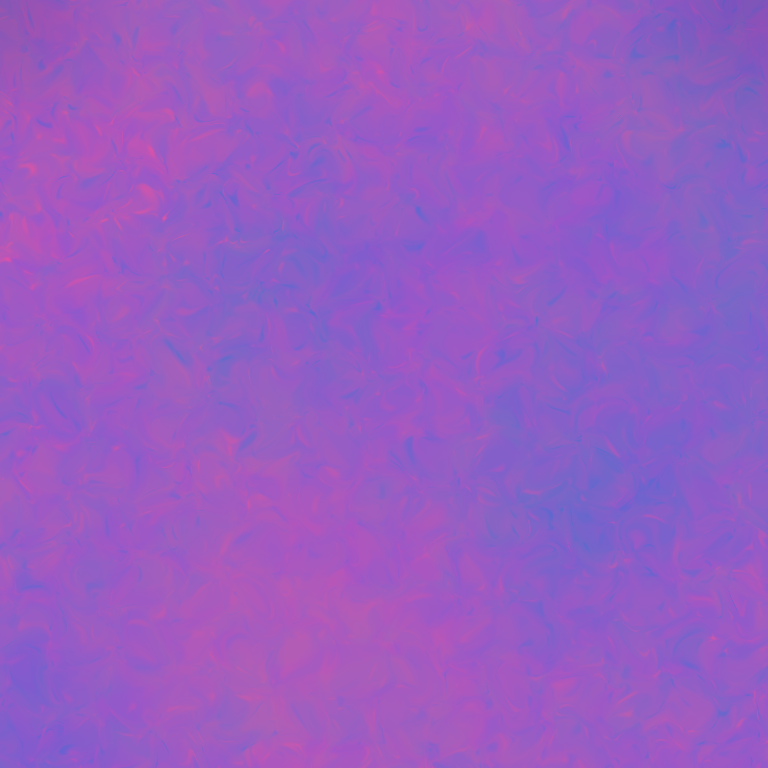
This texture is drawn by a three.js fragment shader. Its source:

```glsl
// Soft violet paint haze drifting between blue and pink, with small curled flecks.
varying vec2 vUv;

const vec3 BLUE = vec3(0.34, 0.41, 0.82);
const vec3 VIOLET = vec3(0.595, 0.360, 0.772);
const vec3 PINK = vec3(0.83, 0.34, 0.66);

vec2 hash2(vec2 cell, float seed) {
  vec2 s = vec2(dot(cell, vec2(127.1, 311.7)), dot(cell, vec2(269.5, 183.3)));
  return fract(sin(s + seed * 17.3) * 43758.5);
}

mat2 rotation(float angle) {
  float c = cos(angle), s = sin(angle);
  return mat2(c, s, -s, c);
}

// Folds the plane with layered sines, each layer finer and turned
vec2 swirl(vec2 p, float frequency, float bend) {
  for (int i = 0; i < 5; i++) {
    vec2 q = rotation(1.3 * float(i) + 0.4) * p * frequency;
    p += bend / frequency * sin(q.yx + vec2(1.7, 4.1) * float(i));
    frequency *= 1.6;
  }
  return p;
}

// Cellular noise from -1 to 1: random cell values blended by distance
float cellNoise(vec2 p, float sharpness, float seed) {
  vec2 cell = floor(p);
  float total = 0.0, weights = 0.0;
  for (int y = -1; y <= 1; y++) {
    for (int x = -1; x <= 1; x++) {
      vec2 id = cell + vec2(float(x), float(y));
      vec2 offset = p - id - hash2(id, seed);
      float weight = exp(-sharpness * dot(offset, offset));
      total += weight * (hash2(id, seed + 5.0).x * 2.0 - 1.0);
      weights += weight;
    }
  }
  return total / weights;
}

// Curved strokes in random directions, signed: blue below zero, pink above
float flecks(vec2 p, float seed) {
  vec2 cell = floor(p);
  float sum = 0.0;
  for (int y = -1; y <= 1; y++) {
    for (int x = -1; x <= 1; x++) {
      vec2 id = cell + vec2(float(x), float(y));
      vec2 look = hash2(id, seed + 3.0);
      vec2 q = rotation(look.x * 6.283) * (p - id - 0.2 - 0.6 * hash2(id, seed));
      q.y += (look.y - 0.5) * 3.0 * q.x * q.x;
      float reach = length(q / vec2(0.5, 0.12 + 0.14 * look.y));
      float tint = hash2(id, seed + 9.0).x * 2.0 - 1.0;
      sum += tint * abs(tint) * (1.0 - smoothstep(0.2, 1.0, reach));
    }
  }
  return sum;
}

float glow(vec2 p, vec2 center, float radius) {
  vec2 d = (p - center) / radius;
  return exp(-dot(d, d));
}

// Broad drifts of warm and cool colour
float broadTone(vec2 p) {
  float warm = 0.36 * glow(p, vec2(0.42, 0.12), 0.25)
             + 0.24 * glow(p, vec2(0.10, 0.86), 0.24)
             + 0.14 * glow(p, vec2(0.62, 0.92), 0.18)
             + 0.10 * glow(p, vec2(0.10, 0.45), 0.25);
  float cool = 0.36 * glow(p, vec2(0.78, 0.38), 0.20)
             + 0.28 * glow(p, vec2(0.35, 0.64), 0.18)
             + 0.40 * glow(p, vec2(0.02, 0.02), 0.14)
             + 0.28 * glow(p, vec2(1.0, 0.62), 0.20)
             + 0.16 * glow(p, vec2(0.95, 0.98), 0.16);
  return warm - cool;
}

vec3 palette(float tone) {
  vec3 side = tone < 0.0 ? BLUE : PINK;
  return mix(VIOLET, side, min(abs(tone), 1.0));
}

void main() {
  vec2 drift = swirl(vUv, 12.0, 0.3);
  vec2 curl = swirl(vUv, 55.0, 0.48);

  // Cloudy patches, then finer wisps
  float clouds = 0.14 * cellNoise(drift * 8.0, 3.0, 1.0)
               + 0.12 * cellNoise(curl * 22.0, 4.0, 2.0);
  float wisps = 0.20 * cellNoise(curl * 48.0, 5.0, 3.0)
              + 0.12 * cellNoise(curl * 95.0, 5.0, 4.0);

  // Flecks gather in patches and thin out over the lower middle
  float gather = 0.7 + 0.4 * cellNoise(drift * 5.0, 3.0, 6.0);
  gather *= 1.0 - 0.5 * glow(vUv, vec2(0.45, 0.2), 0.25);
  float strokes = 0.62 * flecks(curl * 36.0, 7.0) + 0.62 * flecks(curl * 58.0, 8.0);

  float tone = broadTone(vUv) + clouds + wisps * (0.4 + 0.7 * gather) + strokes * gather;
  vec3 color = palette(tone);

  // Slight shifts between vivid and greyed paint, darker at the upper corners
  float vivid = cellNoise(drift * 6.0 + 3.0, 3.0, 11.0) + 0.7 * cellNoise(curl * 36.0, 5.0, 12.0);
  color += vec3(0.010, -0.022, 0.014) * vivid;
  float corners = glow(vUv, vec2(0.0, 1.0), 0.13) + glow(vUv, vec2(1.0, 1.0), 0.15);
  color *= 1.0 - 0.08 * corners;

  gl_FragColor = vec4(color, 1.0);
}
```
